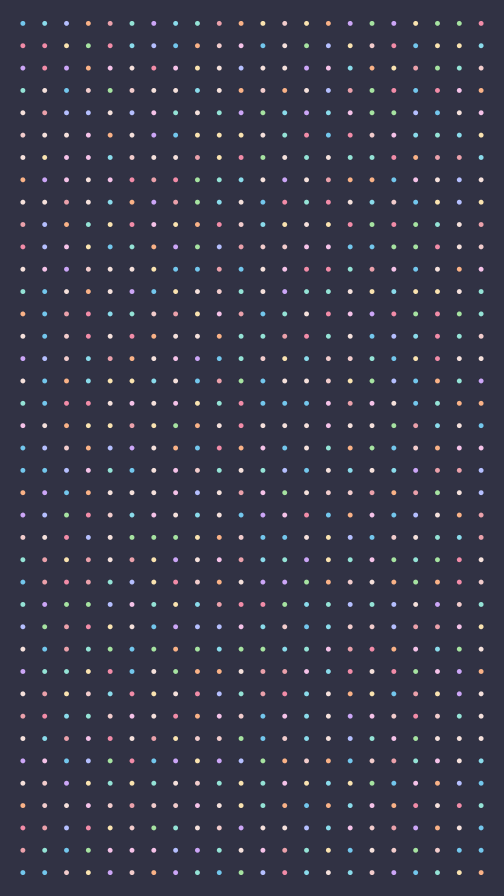
Write a Shadertoy shader that draws this pattern.

```glsl
// A regular lattice of small pastel dots on a dark slate ground.
// Each pixel finds its nearest lattice point, measures the distance to it,
// and a hash of that point's column and row picks the dot's colour.

#define GRID vec2(22.0, 39.0)        // dots across and down
#define MARGIN vec2(0.0454, 0.0261)  // canvas edge to first dot centre, per axis
#define DOT_RADIUS 0.0027            // in canvas heights
#define GROUND vec3(0.192, 0.196, 0.267)
#define SEED 17u
#define TINTS 14u

const vec3 PASTELS[14] = vec3[14](
    vec3(0.96, 0.88, 0.86), vec3(0.95, 0.80, 0.80),   // cream, blush
    vec3(0.96, 0.76, 0.91), vec3(0.80, 0.65, 0.97),   // pink, mauve
    vec3(0.95, 0.55, 0.66), vec3(0.92, 0.63, 0.67),   // rose, dusty rose
    vec3(0.98, 0.70, 0.53), vec3(0.98, 0.89, 0.69),   // peach, butter
    vec3(0.65, 0.89, 0.63), vec3(0.58, 0.89, 0.84),   // green, teal
    vec3(0.54, 0.86, 0.92), vec3(0.45, 0.78, 0.93),   // sky, azure
    vec3(0.71, 0.75, 1.00), vec3(0.96, 0.88, 0.86));  // lavender, cream

// Integer hash of a lattice point
uint hashCell(uvec2 cell) {
    uint h = cell.x * 1597334677u ^ (cell.y + SEED) * 3812015801u;
    h = (h ^ (h >> 16)) * 2146121005u;
    h = (h ^ (h >> 15)) * 2221713035u;
    return h ^ (h >> 16);
}

float circleDistance(vec2 p, float radius) {
    return length(p) - radius;
}

void mainImage(out vec4 fragColor, in vec2 fragCoord) {
    vec2 uv = fragCoord / iResolution.xy;
    vec2 aspect = vec2(iResolution.x / iResolution.y, 1.0);
    float pixel = 1.0 / iResolution.y;

    // Nearest lattice point, kept inside the grid so the margins stay empty
    vec2 pitch = (1.0 - 2.0 * MARGIN) / (GRID - 1.0);
    vec2 cell = clamp(round((uv - MARGIN) / pitch), vec2(0.0), GRID - 1.0);
    vec2 offset = (uv - MARGIN - cell * pitch) * aspect;

    // Antialiased dot over the ground
    float coverage = clamp(0.5 - circleDistance(offset, DOT_RADIUS) / pixel, 0.0, 1.0);
    vec3 tint = PASTELS[hashCell(uvec2(cell)) % TINTS];
    fragColor = vec4(mix(GROUND, tint, coverage), 1.0);
}
```
